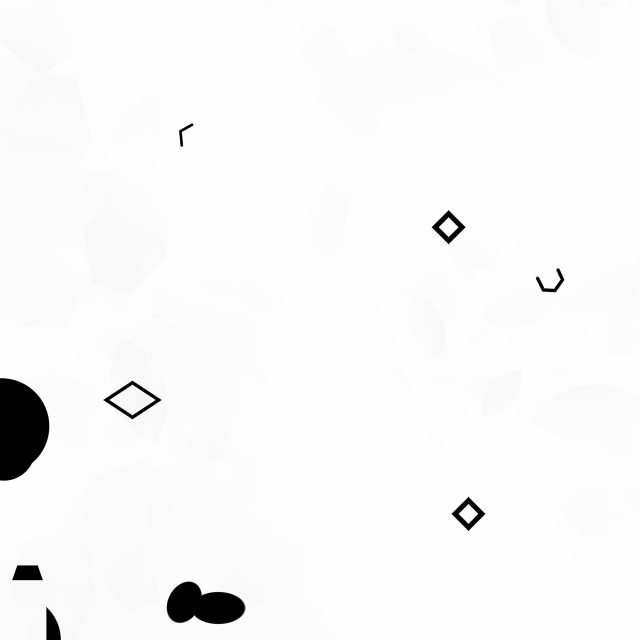
This background is drawn by a WebGL 2 fragment shader. Its source:

```glsl
#version 300 es
precision highp float;
uniform vec2 u_resolution;
out vec4 outColor;

#define PAPER 0.997
#define INK 0.0
#define FACET_DEPTH 0.034
#define CLOUD_DEPTH 0.016
#define BAND_DEPTH 0.018
#define STROKE 0.0026

float pixel;

vec4 hash4(vec2 cell, float seed) {
    vec4 v = fract(vec4(cell.xyx, seed) * vec4(0.1031, 0.1030, 0.0973, 0.1099));
    v += dot(v, v.wzxy + 33.33);
    return fract((v.xxyz + v.yzzw) * v.zywx);
}

float noise(vec2 p, float seed) {
    vec2 i = floor(p), f = fract(p);
    f = f * f * (3.0 - 2.0 * f);
    float low = mix(hash4(i, seed).x, hash4(i + vec2(1, 0), seed).x, f.x);
    float high = mix(hash4(i + vec2(0, 1), seed).x, hash4(i + vec2(1, 1), seed).x, f.x);
    return mix(low, high, f.y);
}

float fill(float d) { return 1.0 - smoothstep(-pixel, pixel, d); }

vec2 rotate(vec2 p, float a) {
    return vec2(cos(a) * p.x - sin(a) * p.y, sin(a) * p.x + cos(a) * p.y);
}

float ellipse(vec2 p, vec2 r) { return (length(p / r) - 1.0) * min(r.x, r.y); }

float diamond(vec2 p, vec2 r) {
    return (abs(p.x) / r.x + abs(p.y) / r.y - 1.0) * r.x * r.y / length(r);
}

float segment(vec2 p, vec2 a, vec2 b) {
    vec2 ab = b - a;
    return length(p - a - ab * clamp(dot(p - a, ab) / dot(ab, ab), 0.0, 1.0));
}

// Scattered translucent polygons and leaves, painted over one another
float paintFacets(float depth, vec2 p, float scale, float seed) {
    vec2 cell = floor(p * scale);
    for (int k = 0; k < 9; k++) {
        vec2 id = cell + vec2(k % 3, k / 3) - 1.0;
        vec4 place = hash4(id, seed), look = hash4(id, seed + 7.0);
        vec2 q = rotate(p * scale - id - 0.25 - 0.5 * place.xy, 6.283 * place.z);
        float size = mix(0.25, 0.65, place.w);
        float sector = 6.283 / (4.0 + floor(look.x * 4.0));
        float turn = atan(q.y * 1.5, q.x);
        float polygon = cos(floor(0.5 + turn / sector) * sector - turn)
            * length(q * vec2(1.0, 1.5)) - size;
        float leaf = length(vec2(abs(q.x) + size * 0.8, q.y)) - size * 1.3;
        float d = (look.y < 0.45 ? leaf : polygon) / scale;
        float tone = look.z < 0.4 ? 0.0 : FACET_DEPTH * look.z * look.z;
        float fade = smoothstep(-size, size * 0.6, q.x + size * (look.w - 0.3));
        depth = mix(depth, tone, fill(d) * fade * 0.75);
    }
    return depth;
}

// Nested crescents sweeping down the middle
float paintBands(float depth, vec2 p) {
    for (int i = 0; i < 4; i++) {
        float n = float(i);
        vec2 q = p - vec2(0.23 + 0.045 * n, 0.34 + 0.01 * n);
        float r = 0.125 + 0.05 * n;
        float ring = max(length(q) - r, r - 0.04 - length(q + vec2(0.014, 0.0)));
        float ends = max(abs(q.y - 0.02) - r * 0.9, -q.x);
        float tone = BAND_DEPTH * (0.5 + 0.5 * noise(p * 9.0, n));
        depth = mix(depth, tone, fill(max(ring, ends)) * 0.7);
    }
    return depth;
}

// Solid lobes and slivers near the lower left edge
float solids(vec2 p) {
    float d = min(length(p - vec2(0.002, 0.334)) - 0.075, length(p - vec2(0.006, 0.298)) - 0.049);
    d = min(d, ellipse(rotate(p - vec2(0.288, 0.059), 0.5), vec2(0.025, 0.034)));
    d = min(d, ellipse(p - vec2(0.341, 0.05), vec2(0.042, 0.025)));
    vec2 q = p - vec2(0.043, 0.105);
    d = min(d, max(abs(q.y) - 0.0115, abs(q.x) + 0.35 * q.y - 0.020));
    return min(d, max(length(p - vec2(0.025, 0.0)) - 0.07, 0.0725 - p.x));
}

// Outlined diamonds and two open bent strokes
float outlines(vec2 p) {
    vec4 rhombs[3] = vec4[3](vec4(0.207, 0.375, 0.041, 0.027),
        vec4(0.701, 0.645, 0.021, 0.021), vec4(0.732, 0.197, 0.021, 0.021));
    float d = 1.0;
    for (int i = 0; i < 3; i++) {
        float width = i == 0 ? STROKE : STROKE * 1.5;
        d = min(d, abs(diamond(p - rhombs[i].xy, rhombs[i].zw)) - width);
    }
    vec2 cup[5] = vec2[5](vec2(0.840, 0.565), vec2(0.849, 0.547), vec2(0.867, 0.546),
        vec2(0.879, 0.563), vec2(0.872, 0.578));
    for (int i = 0; i < 4; i++) d = min(d, segment(p, cup[i], cup[i + 1]) - STROKE);
    vec2 corner = vec2(0.282, 0.795);
    d = min(d, segment(p, corner, vec2(0.300, 0.805)) - STROKE * 0.8);
    return min(d, segment(p, corner, vec2(0.284, 0.773)) - STROKE * 0.8);
}

void main() {
    float side = min(u_resolution.x, u_resolution.y);
    vec2 p = gl_FragCoord.xy / side;
    pixel = 0.7 / side;

    // Faint layers, from large to small
    float depth = CLOUD_DEPTH * noise(p * 5.0, 3.0);
    depth = paintFacets(depth, p, 4.0, 11.0);
    depth = paintFacets(depth, p, 7.0, 23.0);
    depth = paintBands(depth, p);
    depth = mix(depth, paintFacets(depth, p, 14.0, 41.0), 0.45);

    // Clear areas of bare paper
    float clearing = min(ellipse(p - vec2(0.38, 0.76), vec2(0.12, 0.19)),
        ellipse(p - vec2(0.72, 0.1), vec2(0.17, 0.14)));
    depth *= smoothstep(-0.03, 0.05, clearing) * smoothstep(0.15, 0.6, noise(p * 4.0, 5.0));

    float ink = fill(min(solids(p), outlines(p)));
    outColor = vec4(vec3(mix(PAPER - depth, INK, ink)), 1.0);
}
```
